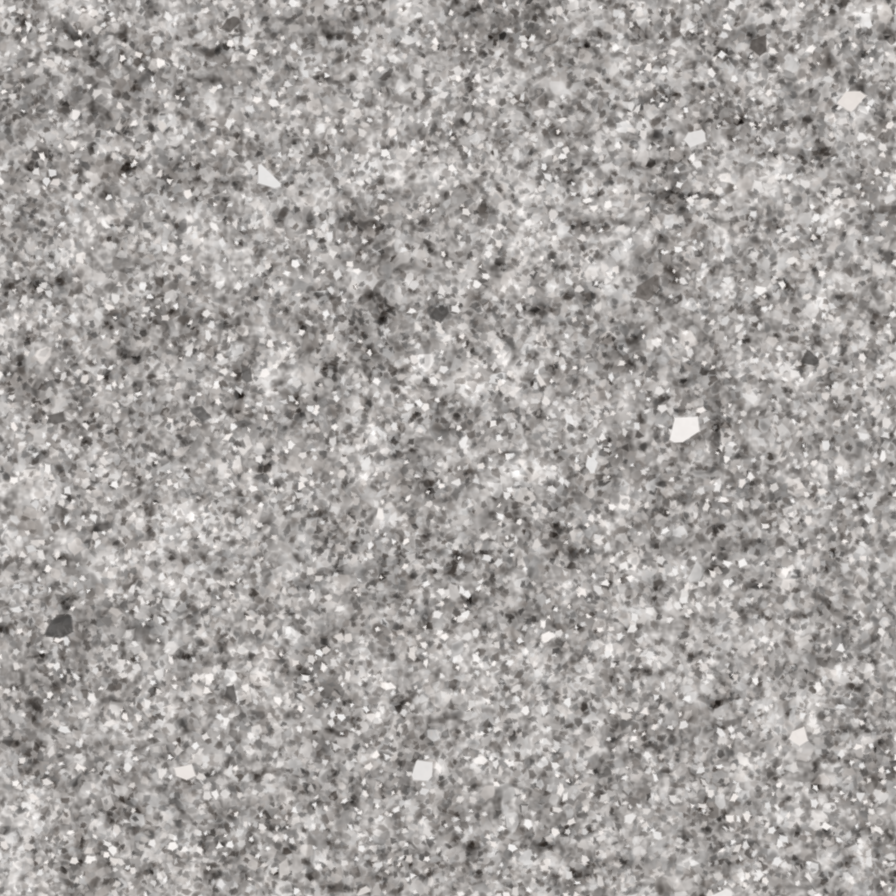
A Shadertoy shader for this texture:

```glsl
// Speckled grey granite: clustered soft grains, bright flecks and rare large chips.

#define BASE_TONE 0.65
#define PATCH_CONTRAST 0.11
#define CLUSTER_CONTRAST 0.18
#define GRIT_CONTRAST 0.24
#define POCKET_DEPTH 0.17
#define EDGE_SOFTNESS 0.0015
#define STRETCH 0.35
#define CLUSTERING 1.8
#define FLECK_SHARE 0.22
#define DARK_SHARE 0.25
#define WARMTH vec3(0.015, 0.0, -0.011)
#define TINT_SPREAD 0.7

const float TAU = 6.2831853;
const int SIDES = 5;

// Integer hash: three random values from 0 to 1
vec3 hash3(vec2 cell, float seed) {
    uvec3 v = uvec3(ivec3(vec3(cell, seed)));
    v = v * 1664525u + 1013904223u;
    v.x += v.y * v.z; v.y += v.z * v.x; v.z += v.x * v.y;
    v ^= v >> 16u;
    v.x += v.y * v.z; v.y += v.z * v.x; v.z += v.x * v.y;
    return vec3(v >> 8u) / 16777216.0;
}

// Gradient noise, centred on zero
float cornerSlope(vec2 cell, vec2 offset, float seed) {
    float angle = TAU * hash3(cell, seed).x;
    return dot(vec2(cos(angle), sin(angle)), offset);
}

float gradientNoise(vec2 p, float seed) {
    vec2 i = floor(p), f = p - i;
    vec2 u = f * f * f * (f * (f * 6.0 - 15.0) + 10.0);
    vec2 e = vec2(1.0, 0.0);
    float low = mix(cornerSlope(i, f, seed), cornerSlope(i + e, f - e, seed), u.x);
    float high = mix(cornerSlope(i + e.yx, f - e.yx, seed),
                     cornerSlope(i + 1.0, f - 1.0, seed), u.x);
    return mix(low, high, u.y);
}

// Distance to an irregular, stretched chip with clipped corners
float chipDistance(vec2 p, float radius, vec2 cell, float seed) {
    vec3 pose = hash3(cell, seed + 9.0);
    vec2 axis = vec2(cos(TAU * pose.x), sin(TAU * pose.x));
    p -= axis * dot(p, axis) * STRETCH * pose.y;
    float d = length(p) - 1.25 * radius;
    for (int k = 0; k < SIDES; k++) {
        vec3 r = hash3(cell, seed + 1.0 + float(k));
        float angle = TAU * (float(k) + 0.7 * r.x) / float(SIDES);
        d = max(d, dot(p, vec2(cos(angle), sin(angle))) - radius * mix(0.6, 1.15, r.y));
    }
    return d;
}

// Grey with a slight warm cast that varies from grain to grain
vec3 stoneColor(float tone, float variation) {
    return vec3(tone) + WARMTH * (1.0 + TINT_SPREAD * (2.0 * variation - 1.0));
}

// Lays grains in clustered cells over the stone; radii are in canvas units
void scatter(inout vec3 color, vec2 uv, float cells, float share,
             vec2 radii, vec2 tones, float opacity, float seed) {
    float soft = max(EDGE_SOFTNESS, 0.7 / iResolution.y);
    vec2 home = floor(uv * cells);
    for (int y = -1; y <= 1; y++)
    for (int x = -1; x <= 1; x++) {
        vec2 cell = home + vec2(x, y);
        vec3 place = hash3(cell, seed);
        float crowd = 1.0 + CLUSTERING * gradientNoise(cell / cells * 15.0, seed);
        if (place.z > share * crowd) continue;
        vec3 look = hash3(cell, seed + 10.0);
        vec2 p = uv - (cell + place.xy) / cells;
        float radius = mix(radii.x, radii.y, look.x * look.x);
        if (length(p) > 1.25 * radius / (1.0 - STRETCH) + soft) continue;
        float d = chipDistance(p, radius, cell, seed);
        float cover = 1.0 - smoothstep(-soft, soft, d);
        vec3 grain = stoneColor(mix(tones.x, tones.y, look.y), look.z);
        color = mix(color, grain, cover * opacity);
    }
}

void mainImage(out vec4 fragColor, in vec2 fragCoord) {
    vec2 uv = fragCoord / iResolution.y;

    // Gritty binder
    float tone = BASE_TONE
        + GRIT_CONTRAST * gradientNoise(uv * 95.0, 3.0)
        + 0.7 * GRIT_CONTRAST * gradientNoise(uv * 170.0, 4.0);
    vec3 color = stoneColor(tone, 0.5);

    // Body grains, with dark ones partly buried under pale and fine ones
    scatter(color, uv,  34.0, 0.60, vec2(0.0080, 0.0135), vec2(0.48, 0.80), 0.60, 20.0);
    scatter(color, uv,  75.0, 0.80, vec2(0.0040, 0.0060), vec2(0.42, 0.82), 0.65, 40.0);
    scatter(color, uv,  85.0, DARK_SHARE, vec2(0.0022, 0.0048), vec2(0.29, 0.45), 0.72, 60.0);
    scatter(color, uv,  48.0, 0.52, vec2(0.0040, 0.0088), vec2(0.70, 0.91), 0.75, 80.0);
    scatter(color, uv, 130.0, 0.80, vec2(0.0022, 0.0036), vec2(0.34, 0.93), 0.68, 100.0);

    // Cloudy patches, clusters and shaded pockets between grains
    float pocket = smoothstep(0.08, 0.42, gradientNoise(uv * 62.0, 8.0));
    color += PATCH_CONTRAST * gradientNoise(uv * 6.0, 5.0)
        + CLUSTER_CONTRAST * gradientNoise(uv * 18.0, 6.0)
        + CLUSTER_CONTRAST * gradientNoise(uv * 39.0, 7.0)
        - POCKET_DEPTH * pocket;

    // Bright flecks and rare large chips
    scatter(color, uv, 100.0, FLECK_SHARE, vec2(0.0017, 0.0045), vec2(0.84, 1.00), 0.90, 120.0);
    scatter(color, uv, 22.0, 0.030, vec2(0.0075, 0.0150), vec2(0.27, 0.37), 0.75, 140.0);
    scatter(color, uv, 18.0, 0.022, vec2(0.0065, 0.0160), vec2(0.88, 0.96), 0.95, 160.0);

    fragColor = vec4(clamp(color, 0.0, 1.0), 1.0);
}
```
